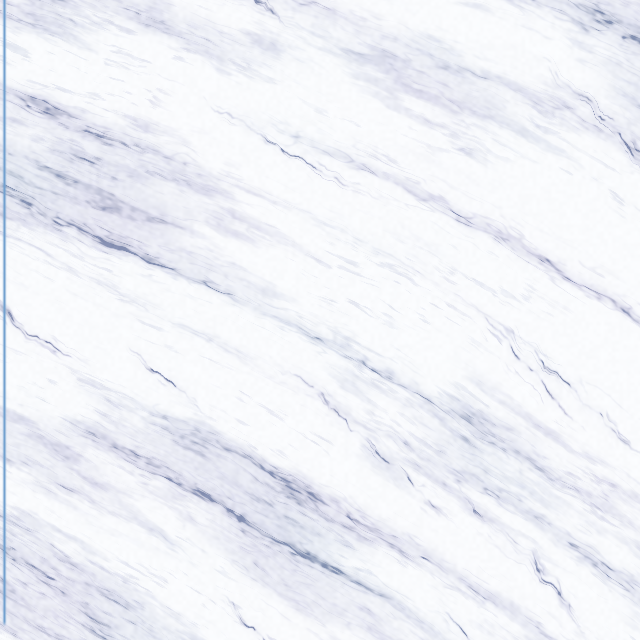
Write a WebGL 2 fragment shader that draws this texture.

```glsl
#version 300 es
precision highp float;
// White marble with lavender-blue veins slanting down to the right.

uniform vec2 u_resolution;
out vec4 fragColor;

const int VEIN_COUNT = 11;
const int CRACK_COUNT = 12;
const vec3 PAPER = vec3(0.98, 0.985, 0.993);
const vec3 HAZE = vec3(0.92, 0.93, 0.96);
const vec3 CLOUD = vec3(0.865, 0.875, 0.93);
const vec3 VEIN = vec3(0.76, 0.78, 0.85);
const vec3 CORE = vec3(0.52, 0.57, 0.7);
const vec3 EDGE_BLUE = vec3(0.45, 0.63, 0.81);

float hash(vec2 p) {
    vec3 q = fract(p.xyx * vec3(0.1031, 0.1030, 0.0973));
    q += dot(q, q.yzx + 33.33);
    return fract((q.x + q.y) * q.z);
}

float noise(vec2 p) {
    vec2 cell = floor(p);
    vec2 f = fract(p);
    f = f * f * (3.0 - 2.0 * f);
    float low = mix(hash(cell), hash(cell + vec2(1, 0)), f.x);
    float high = mix(hash(cell + vec2(0, 1)), hash(cell + vec2(1, 1)), f.x);
    return mix(low, high, f.y);
}

float fbm(vec2 p) {
    float sum = 0.0;
    float weight = 0.5;
    for (int i = 0; i < 4; i++) {
        sum += weight * noise(p);
        p = p * 2.03 + vec2(17.3, 9.1);
        weight *= 0.5;
    }
    return sum / 0.9375;
}

float bell(float d, float width) {
    float x = d / width;
    return exp(-x * x);
}

// Grain coordinates: x runs along the veins, y across them.
vec2 grainSpace(vec2 uv) {
    vec2 q = uv - 0.5;
    vec2 g = vec2(q.x - 0.5 * q.y, q.y + q.x * (0.53 - 0.25 * q.y));
    g.y += 0.035 * (fbm(g * vec2(2.0, 3.0) + 41.0) - 0.5);
    g.y += 0.008 * (fbm(g * vec2(20.0, 24.0) + 11.0) - 0.5);
    return g;
}

// Thin broken lines that follow the grain.
float fibres(vec2 g, float seed) {
    float n = noise(g * vec2(8.0, 75.0) + seed);
    n += 0.6 * (noise(g * vec2(30.0, 170.0) + seed) - 0.5);
    float broken = smoothstep(0.35, 0.65, noise(g * vec2(28.0, 90.0) + seed + 31.0));
    return bell(n - 0.5, 0.085) * broken;
}

// Short thin dashes in loose groups.
float flecks(vec2 g) {
    float dash = fbm(g * vec2(19.0, 130.0) + 71.0);
    float group = smoothstep(0.42, 0.65, fbm(g * vec2(4.0, 9.0) + 33.0));
    return smoothstep(0.6, 0.76, dash) * group;
}

// One long vein: ragged body, soft fringe on one side, broken dark core.
float longVein(vec2 g, float id, float pixel) {
    float seed = id * 13.7 + 5.0;
    float level = -0.72 + 1.44 * (id + 0.1 + 0.8 * hash(vec2(id, 3.0))) / float(VEIN_COUNT);
    float path = level + 0.04 * (noise(vec2(g.x * 2.0, seed)) - 0.5);
    path += 0.012 * (fbm(vec2(g.x * 22.0, seed + 4.0)) - 0.5);
    float d = g.y - path;
    float width = mix(0.005, 0.023, noise(vec2(g.x * 4.0, seed + 8.0)));
    float strength = smoothstep(0.2, 0.75, noise(vec2(g.x * 2.3, seed + 15.0)));
    float broken = smoothstep(0.42, 0.62, fbm(vec2(g.x * 19.0, seed + 21.0)));
    float body = bell(d, width) * (0.19 + 0.42 * fibres(g, seed));
    float fringe = 0.08 * exp(-max(d, 0.0) / 0.035) * smoothstep(-0.01, 0.004, d);
    float hairs = 0.3 * bell(d, 0.035) * fibres(g, seed + 47.0);
    float core = 0.32 * broken * bell(d + 0.3 * width, max(0.002, pixel));
    float thread = 0.14 * broken * bell(d, max(0.0018, pixel));
    return strength * (body + fringe + hairs + core) + thread;
}

// One short crack: a frayed, broken line with splinters beside it.
float crack(vec2 g, float id, float pixel) {
    vec2 center = vec2(hash(vec2(id, 51.0)), hash(vec2(id, 67.0))) * 1.2 - 0.6;
    float tilt = mix(-0.3, 0.02, hash(vec2(id, 83.0)));
    float reach = mix(0.08, 0.26, hash(vec2(id, 97.0)));
    vec2 r = g - center;
    float jag = 0.02 * (fbm(vec2(r.x * 34.0, id * 7.0)) - 0.5);
    float d = r.y - tilt * r.x - jag;
    float window = 1.0 - smoothstep(0.3 * reach, reach, abs(r.x));
    float ink = smoothstep(0.35, 0.65, noise(g * vec2(60.0, 90.0) + id));
    float line = bell(d, max(0.002, pixel)) * (0.12 + 0.65 * ink);
    float spread = mix(0.006, 0.024, noise(vec2(r.x * 14.0, id * 9.0)));
    float splinters = bell(d, spread) * fibres(vec2(g.x, d), id * 5.0);
    return window * (line + 0.65 * splinters + 0.09 * bell(d, 0.014));
}

vec3 marbleColour(float depth) {
    vec3 colour = mix(PAPER, HAZE, smoothstep(0.0, 0.27, depth));
    colour = mix(colour, CLOUD, smoothstep(0.2, 0.5, depth));
    colour = mix(colour, VEIN, smoothstep(0.45, 0.72, depth));
    return mix(colour, CORE, smoothstep(0.66, 1.0, depth));
}

void main() {
    vec2 uv = gl_FragCoord.xy / u_resolution;
    float pixel = 0.8 / min(u_resolution.x, u_resolution.y);
    vec2 g = grainSpace(uv);

    // Soft clouds, fine streaks and dashes
    float cloud = fbm(g * vec2(2.2, 9.0) + 7.0);
    float streak = fbm(g * vec2(10.0, 55.0) + 23.0);
    float depth = 0.29 * smoothstep(0.43, 0.78, cloud);
    depth += 0.3 * smoothstep(0.47, 0.74, streak) * smoothstep(0.3, 0.6, cloud);
    depth += 0.16 * fibres(g, 61.0) * smoothstep(0.4, 0.65, cloud);
    depth += 0.26 * flecks(g);

    // Veins and cracks
    for (int i = 0; i < VEIN_COUNT; i++) depth += longVein(g, float(i), pixel);
    for (int i = 0; i < CRACK_COUNT; i++) depth += crack(g, float(i), pixel);

    // Rough grain inside the dark parts
    depth *= 1.0 + 0.5 * (noise(g * vec2(90.0, 210.0) + 19.0) - 0.5);

    // Slight drift between lavender and cool grey, and a faint mottle
    vec3 colour = marbleColour(depth);
    float drift = noise(g * vec2(5.0, 14.0) + 90.0) - 0.5;
    colour += drift * min(depth, 0.6) * vec3(-0.02, 0.03, 0.0);
    colour += (0.014 + 0.05 * min(depth, 0.5)) * (noise(uv * 170.0) - 0.5);

    // Narrow blue line along the left border
    float border = bell(uv.x - 0.007, max(0.0022, pixel)) * smoothstep(0.02, 0.03, uv.y);
    fragColor = vec4(mix(colour, EDGE_BLUE, border), 1.0);
}
```
